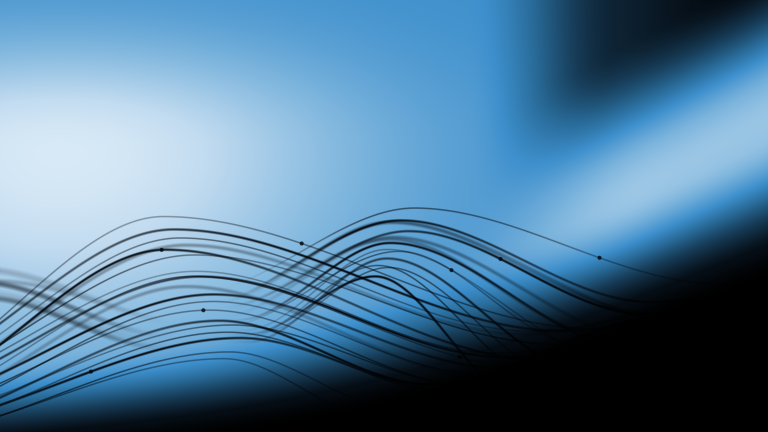
Give the GLSL for this background, as a WebGL 2 fragment shader.

```glsl
#version 300 es
precision highp float;
// Dark wavy strands in front of a soft blue backdrop.
// A scalar tone field (glow, diagonal beam, shadows) is coloured by a ramp;
// looped families of smooth curves then darken it with thin ink lines.
uniform vec2 u_resolution;
out vec4 fragColor;

const float ASPECT = 16.0 / 9.0;
const float PI = 3.14159;
const vec3 INK = vec3(0.0, 0.015, 0.035);

float hash(float n) {
    return fract(sin(n * 12.99 + 4.1) * 43758.5);
}

// Gaussian with separate widths below and above zero.
float bell(float d, float below, float above) {
    float q = d / (d < 0.0 ? below : above);
    return exp(-q * q);
}

// Backdrop brightness, 0 is black and 1 is almost white.
float toneField(vec2 p) {
    float u = p.x / ASPECT;
    float tone = 0.5;

    // Wide pale glow on the left
    tone += 0.44 * bell(p.x - 0.14, 0.69, 0.69) * bell(p.y - 0.65, 0.46, 0.25);

    // Diagonal beam on the right, with a shadow above it
    float rise = p.y - 0.722 + 0.53 * (ASPECT - p.x);
    tone += 0.24 * bell(rise, 0.17, 0.13) * smoothstep(1.0, 1.5, p.x);
    float shadow = smoothstep(0.08, 0.36, rise) * smoothstep(1.08, 1.42, p.x);
    tone *= 1.0 - mix(0.6, 0.85, smoothstep(0.7, 1.0, u)) * shadow;

    // Curved darkness along the bottom, climbing to the right
    float edge = 0.028 + 0.509 * u - 0.088 * sin(PI * u);
    return tone * (1.0 - smoothstep(-0.14, mix(0.1, 0.2, u), edge - p.y));
}

vec3 blueRamp(float t) {
    vec3 c = mix(vec3(0.0), vec3(0.02, 0.05, 0.08), smoothstep(0.0, 0.1, t));
    c = mix(c, vec3(0.09, 0.24, 0.35), clamp((t - 0.1) / 0.15, 0.0, 1.0));
    c = mix(c, vec3(0.16, 0.42, 0.60), clamp((t - 0.25) / 0.13, 0.0, 1.0));
    c = mix(c, vec3(0.24, 0.56, 0.80), clamp((t - 0.38) / 0.12, 0.0, 1.0));
    c = mix(c, vec3(0.51, 0.72, 0.87), clamp((t - 0.5) / 0.18, 0.0, 1.0));
    c = mix(c, vec3(0.76, 0.86, 0.94), clamp((t - 0.68) / 0.17, 0.0, 1.0));
    return mix(c, vec3(0.90, 0.95, 0.98), clamp((t - 0.85) / 0.15, 0.0, 1.0));
}

// Smooth curve whose crests and troughs lie at (knots, heights).
float wave(float x, vec4 knots, vec4 heights) {
    float y = mix(heights.x, heights.y, smoothstep(knots.x, knots.y, x));
    y = mix(y, heights.z, smoothstep(knots.y, knots.z, x));
    return mix(y, heights.w, smoothstep(knots.z, knots.w, x));
}

// Light left after a family of strands, blended from its top to its low curve.
float strands(vec2 p, int count, float seed, vec4 topKnots, vec4 lowKnots,
              vec4 topHeights, vec4 lowHeights, float blur, float pixel) {
    float light = 1.0;
    for (int i = 0; i < count; i++) {
        float id = seed + float(i);
        float s = (float(i) + 0.6 * hash(id)) / float(count);
        vec4 jitter = vec4(hash(id + 0.2), hash(id + 0.4), hash(id + 0.6), hash(id + 0.8)) - 0.5;
        vec4 knots = mix(topKnots, lowKnots, s) + jitter * vec4(0.05, 0.07, 0.16, 0.12);
        vec4 heights = mix(topHeights, lowHeights, s) + jitter.wzyx * vec4(0.05, 0.02, 0.06, 0.05);

        // Line distance, corrected for slope
        float y = wave(p.x, knots, heights);
        float slope = (wave(p.x + 0.004, knots, heights) - y) / 0.004;
        float d = abs(p.y - y) / sqrt(1.0 + slope * slope);

        // Every third strand is heavy, some of the others are out of focus
        float heavy = i % 3 == 1 ? 1.0 : 0.0;
        float soft = (1.0 - heavy) * step(0.65, hash(id + 0.3));
        float width = 0.0012 + 0.0016 * heavy + 0.004 * soft + blur;
        float strength = mix(0.45 + 0.2 * hash(id + 0.7), 0.95, heavy) * (1.0 - 0.4 * soft);
        strength *= 0.82 + 0.18 * sin(p.x * 5.0 + id);
        light *= 1.0 - strength * (1.0 - smoothstep(0.0, width + pixel, d));

        // Small bead on a few strands
        float beadX = mix(knots.x, knots.w, 0.25 + 0.5 * hash(id + 0.9));
        float bead = length(p - vec2(beadX, wave(beadX, knots, heights)));
        float hasBead = i % 4 == 0 ? 0.8 : 0.0;
        light *= 1.0 - hasBead * (1.0 - smoothstep(0.003, 0.004 + pixel, bead));
    }
    return light;
}

void main() {
    vec2 p = gl_FragCoord.xy / u_resolution.y;
    p.x *= ASPECT * u_resolution.y / u_resolution.x;
    float pixel = 1.0 / u_resolution.y;
    vec3 color = blueRamp(toneField(p));

    // Main swell, cresting on the left
    float mainLight = strands(p, 19, 3.0,
        vec4(-0.28, 0.38, 1.35, 1.72), vec4(-0.28, 0.55, 0.93, 1.50),
        vec4(0.12, 0.495, 0.24, 0.30), vec4(-0.03, 0.16, 0.035, 0.27), 0.0, pixel);
    // Second swell, cresting past the centre
    float backLight = strands(p, 14, 41.0,
        vec4(0.45, 0.94, 1.60, 2.05), vec4(0.60, 0.88, 1.25, 1.85),
        vec4(0.30, 0.512, 0.33, 0.38), vec4(0.20, 0.36, 0.08, 0.30), 0.0, pixel);
    // Blurred strands falling from the left edge
    float farLight = strands(p, 5, 77.0,
        vec4(-0.4, -0.05, 0.45, 0.9), vec4(-0.4, -0.02, 0.42, 0.9),
        vec4(0.30, 0.37, 0.24, 0.3), vec4(0.25, 0.31, 0.20, 0.3), 0.006, pixel);

    float light = mainLight * mix(1.0, backLight, smoothstep(0.5, 0.85, p.x));
    light *= mix(1.0, farLight, 0.6 * (1.0 - smoothstep(0.12, 0.42, p.x)));
    fragColor = vec4(mix(INK * smoothstep(0.0, 0.3, color.b), color, light), 1.0);
}
```
